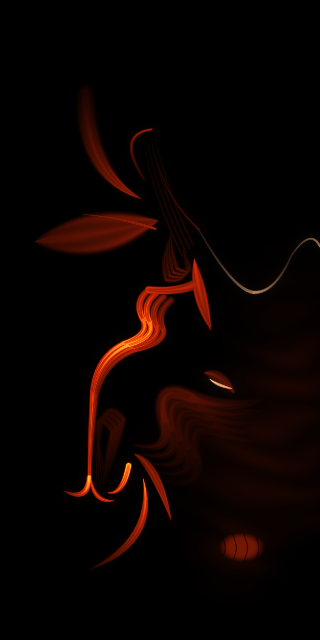
Give the GLSL for this background, as a Shadertoy shader.

```glsl
// Glowing ember ribbons and smoky lava folds drifting over a black background.

// Units: the canvas is 100 wide and 200 tall. Knots hold x, y, half width.
const vec3 GLINT = vec3(.9,.64,.44);

vec3 bezier(vec3 a, vec3 b, vec3 c, float t) {
  return mix(mix(a, b, t), mix(b, c, t), t);
}

// Adds a tapered curve; its heat runs from start to end, cool parts blur.
void stroke(inout float h, vec2 p, vec3 a, vec3 b, vec3 c, float start, float end) {
  float nearest = 1e4, along = 0.;
  vec2 prev = a.xy;
  for (float i = 0.; i < 12.; i++) {
    vec2 next = bezier(a, b, c, (i + 1.) / 12.).xy;
    vec2 edge = next - prev, rel = p - prev;
    float k = clamp(dot(rel, edge) / dot(edge, edge), 0., 1.);
    float d = length(rel - edge * k);
    if (d < nearest) {
      nearest = d;
      along = (i + k) / 12.;
    }
    prev = next;
  }
  float width = bezier(a, b, c, along).z;
  float heat = mix(start, end, along);
  float blur = min(width * mix(.6, .12, smoothstep(.3, .6, heat)), 1.1) + 60. / iResolution.x;
  float body = 1. - smoothstep(width - blur, width + blur, nearest);
  float fibre = .87 + .13 * sin(nearest / (width + .2) * 7. + along * 4.);
  h = max(h, heat * (body * fibre + .06 * exp(-nearest * .7)));
}

float glow(vec2 p, vec2 center, vec2 radius) {
  vec2 q = (p - center) / radius;
  return exp(-dot(q, q));
}

// Black through deep red and orange to pale yellow.
vec3 emberColor(float h) {
  return vec3(h, .19 * h + .9 * max(h - .8, 0.), .03 * h + .5 * max(h - 1., 0.));
}

// Parallel strands falling from the centre to the lower left.
void stream(inout float h, vec2 p) {
  for (float i = 0.; i < 4.; i++) {
    vec3 fan = i * vec3(2.3,-1.1,0);
    float fade = 1. / (1. + .5 * abs(i - .6));
    vec3 bend = vec3(44.8,100,.9) + fan * .9;
    vec3 slope = vec3(38.5,92.7,.7) + fan * .6;
    vec3 drop = vec3(28.6,77.6,.45) + fan * .25;
    stroke(h, p, vec3(46.5,109.4,1) + fan, vec3(41.7,105.7,1) + fan, bend, .85 * fade, 1.3 * fade);
    stroke(h, p, bend, vec3(46.9,95.3,.9) + fan * .7, slope, 1.3 * fade, 1.5 * fade);
    stroke(h, p, slope, vec3(30,88.5,.7) + fan * .4, drop, 1.5 * fade, fade);
    stroke(h, p, drop, vec3(27.9,64.6,.4) + fan * .15, vec3(27.9,51,.5), fade, fade);
  }
}

// Dim nested strands: upper threads, central flame, lower left arch.
void veils(inout float h, vec2 p) {
  for (float i = 0.; i < 4.; i++) {
    vec3 fan = i * vec3(1.1,1.2,0);
    vec3 cup = vec3(52,112.5,.5) + fan;
    vec3 crown = vec3(38.5,69,.7) - fan;
    stroke(h, p, vec3(45,154,.1) + fan, vec3(49,136,.3) + fan, vec3(57,120,.2) + fan, .06, .18);
    stroke(h, p, vec3(53.5,127,.1), vec3(50,118,.6) + fan, cup, .1, .32);
    stroke(h, p, cup, vec3(61,111,.6) + fan * .4, vec3(57,122,.1), .35, .15);
    stroke(h, p, vec3(30,46,.2) + fan, vec3(30,80,.9) - fan, crown, .07, .22);
    stroke(h, p, crown, vec3(37,61,.9) - fan, vec3(32,48,.1), .22, .06);
  }
}

// Smoky folds, faint haze and the cracked orb on the right.
void smoke(inout float h, vec2 p) {
  float haze = .1 * glow(p, vec2(80,60), vec2(24,15)) + .09 * glow(p, vec2(92,83), vec2(15,13));
  haze += .1 * glow(p, vec2(74,28), vec2(10)) + .05 * glow(p, vec2(88,43), vec2(20,10));
  haze += .03 * glow(p, vec2(90,106), vec2(14));
  float wave = sin(p.y * .55 + 2.5 * sin(p.x * .09) + sin(p.x * .17 + p.y * .2));
  h = max(h, haze * (.8 + .25 * wave));
  for (float i = 0.; i < 5.; i++) {
    vec3 fan = i * vec3(2.4,-2.8,0);
    float heat = .33 / (1. + .4 * i);
    vec3 fold = vec3(51.5,68.5,1.8) + fan;
    vec3 ridge = vec3(60,75.5,2) + fan;
    stroke(h, p, vec3(42,61,.3) + fan, vec3(54,58,1.5) + fan, fold, heat * .3, heat);
    stroke(h, p, fold, vec3(48.5,81,2) + fan, ridge, heat, heat);
    stroke(h, p, ridge, vec3(70,71.5,2) + fan, vec3(82,75,.8) + fan, heat, heat * .2);
  }
  float orb = 1. - smoothstep(.5, 1.15, length((p - vec2(75.5,29)) / vec2(7.3,4.8)));
  float cracks = smoothstep(0., .35, abs(sin(p.x * .9 + .5 * sin(p.y * .6))));
  h = max(h, orb * (.2 + .25 * cracks));
}

void mainImage(out vec4 fragColor, in vec2 fragCoord) {
  vec2 p = fragCoord / iResolution.xy * vec2(100,200);
  float h = 0., glint = 0.;
  stream(h, p);
  veils(h, p);
  smoke(h, p);
  // Upper curls and the leaf
  stroke(h, p, vec3(26.8,171,2), vec3(26.5,146,3.2), vec3(43.8,138,.1), .1, .65);
  stroke(h, p, vec3(47.4,159.6,.3), vec3(36,158,.6), vec3(45,144,.2), .6, .25);
  stroke(h, p, vec3(11,124.5,.1), vec3(30,126.4,11.4), vec3(49.2,131,.2), .25, .48);
  stroke(h, p, vec3(26,133,.1), vec3(38,132,.8), vec3(48.5,128.5,.3), .35, .75);
  // Central spike and its arm
  stroke(h, p, vec3(60.7,119,.1), vec3(62,108,3.6), vec3(65.9,97,.1), .8, .6);
  stroke(h, p, vec3(61.7,111.5,1.6), vec3(56,108.5,1), vec3(46.5,109.4,1.2), .65, .8);
  // Foot of the stream, small hook and lower tails
  stroke(h, p, vec3(27.9,51,.7), vec3(27.6,43,1.2), vec3(20,46.5,.1), 1.3, .5);
  stroke(h, p, vec3(28.4,50,.3), vec3(29.4,43,1), vec3(35.4,43.5,.1), .8, 1.);
  stroke(h, p, vec3(33.9,46,.2), vec3(38.5,45.5,.9), vec3(40.2,54.5,.9), .7, 1.3);
  stroke(h, p, vec3(42.2,58,.2), vec3(48.5,55,2.4), vec3(53.4,37.8,.1), .45, .7);
  stroke(h, p, vec3(44.8,50.3,.1), vec3(49,31,2.2), vec3(28,22,0), 1.1, .2);
  // Pale filament and nub on the right
  vec3 bow = vec3(62,128.4,.2), dip = vec3(79.4,108.6,.5), rise = vec3(91,120,.2);
  stroke(h, p, vec3(47.4,155.7,.1), vec3(50.8,138.8,.2), bow, .1, .4);
  stroke(h, p, vec3(64.3,83.5,.4), vec3(69,83,2.4), vec3(73,77.5,.3), .35, .35);
  stroke(glint, p, bow, vec3(73,109,.3), dip, .15, .8);
  stroke(glint, p, dip, vec3(86,108.5,.3), rise, .8, .25);
  stroke(glint, p, rise, vec3(97,129,.3), vec3(100,123,.3), .25, .8);
  stroke(glint, p, vec3(65.6,81.5,.1), vec3(68,79.5,.7), vec3(72.3,78.6,.1), 1.1, 1.1);
  fragColor = vec4(min(emberColor(h) + GLINT * glint, 1.), 1);
}
```
